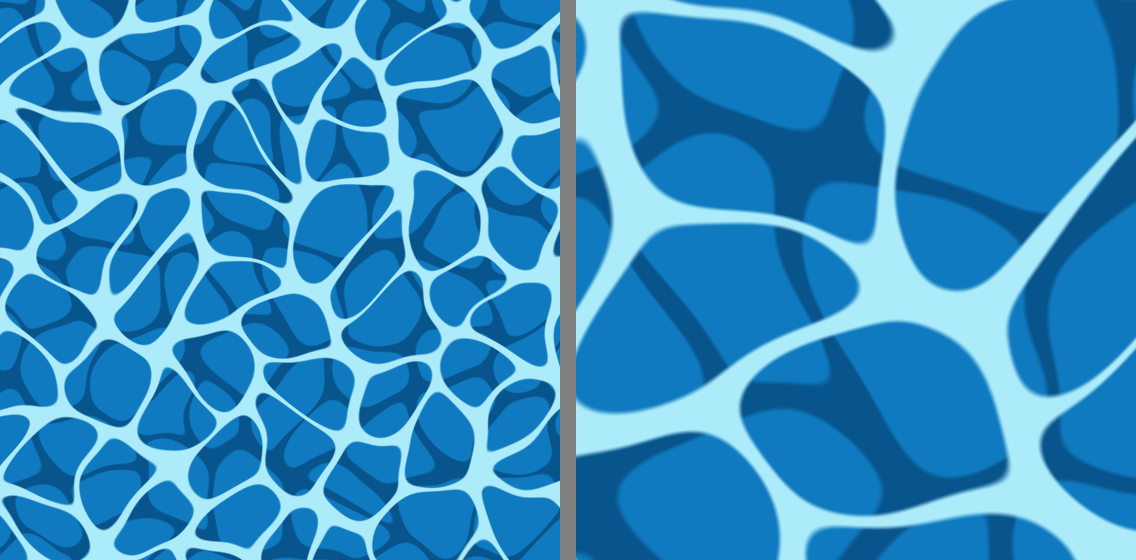
Left: the whole. Right: its middle third, enlarged.
Give the GLSL for this texture, as a Shadertoy shader.

```glsl
// Sunlit pool water: a bright caustic net floating over its darker shadow net.

vec2 hash2(vec2 p) {
    vec2 q = vec2(dot(p, vec2(127.1, 311.7)), dot(p, vec2(269.5, 183.3)));
    return fract(sin(q) * 43758.5453);
}

// Jittered centre of a grid cell
vec2 cellCentre(vec2 cell) {
    return cell + 0.04 + 0.92 * hash2(cell);
}

// Layered sines bend the straight cell walls into wavy strands
vec2 warp(vec2 p) {
    p += 0.15 * sin(2.3 * p.yx + vec2(0.4, 2.1) + 0.8 * sin(1.1 * p));
    p += 0.045 * sin(6.1 * p.yx + vec2(1.7, 0.3));
    return p;
}

// Distance to the walls of the cell around p, with rounded corners
float wallDistance(vec2 p) {
    vec2 home = floor(p), nearestCell = home, toNearest = vec2(0.0);
    float best = 100.0;
    for (int y = -2; y <= 2; y++)
    for (int x = -2; x <= 2; x++) {
        vec2 cell = home + vec2(x, y);
        vec2 toCentre = cellCentre(cell) - p;
        float d = dot(toCentre, toCentre);
        if (d < best) {
            best = d;
            nearestCell = cell;
            toNearest = toCentre;
        }
    }

    // An exponential smooth minimum over all walls fills the junctions
    const float rounding = 0.08;
    float sum = 0.0;
    for (int y = -2; y <= 2; y++)
    for (int x = -2; x <= 2; x++) {
        if (x == 0 && y == 0) continue;
        vec2 toCentre = cellCentre(nearestCell + vec2(x, y)) - p;
        float wall = dot(0.5 * (toNearest + toCentre), normalize(toCentre - toNearest));
        sum += exp(-wall / rounding);
    }
    return -rounding * log(sum);
}

// Coverage of a net whose strands swell and thin out
float net(vec2 uv, float cells, vec2 offset) {
    vec2 p = uv * cells + offset;
    float swell = sin(2.7 * p.x + 1.6 * sin(1.9 * p.y)) * sin(2.2 * p.y + 1.3 * sin(1.7 * p.x));
    float halfWidth = 0.038 + 0.024 * swell;
    float softness = cells * max(0.0018, 0.8 / iResolution.y);
    return 1.0 - smoothstep(-softness, softness, wallDistance(warp(p)) - halfWidth);
}

void mainImage(out vec4 fragColor, in vec2 fragCoord) {
    vec2 uv = fragCoord / iResolution.y;

    vec3 water = vec3(0.06, 0.48, 0.75);
    vec3 shadow = vec3(0.03, 0.33, 0.55);
    vec3 light = vec3(0.67, 0.92, 0.98);

    vec3 color = mix(water, shadow, net(uv, 7.6, vec2(31.3, 17.8)));
    color = mix(color, light, net(uv, 7.3, vec2(3.6, 8.2)));
    fragColor = vec4(color, 1.0);
}
```
